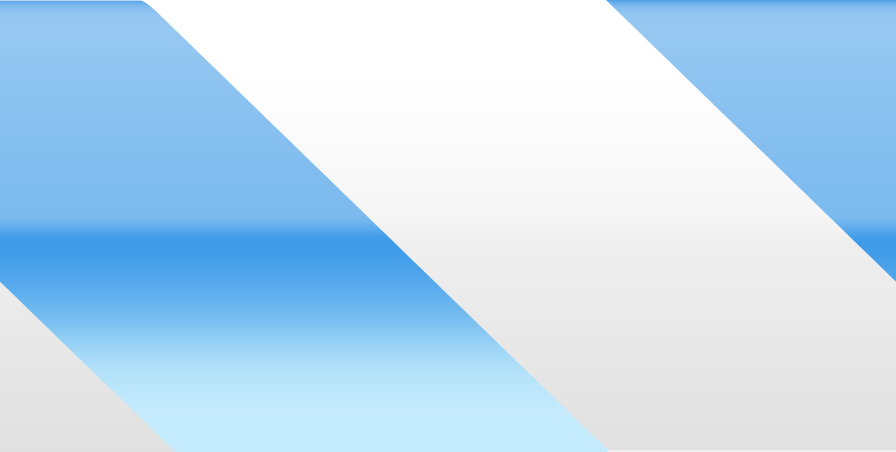
Reproduce this background procedurally as a Shadertoy shader.

```glsl
// Vertical blue sheen, t runs from the top (0) to the bottom (1)
vec3 blueSheen(float t) {
    vec3 c = mix(vec3(0.61, 0.795, 0.95), vec3(0.485, 0.73, 0.935), smoothstep(-0.1, 0.53, t));
    // dark rim under the top border
    c = mix(vec3(0.27, 0.60, 0.90), c, 1.0 - 0.9 * exp(-t * 75.0));
    // deep band, fading down to pale cyan
    vec3 lower = mix(vec3(0.235, 0.60, 0.91), vec3(0.57, 0.81, 0.96), smoothstep(0.51, 0.85, t) * 1.12);
    lower = mix(lower, vec3(0.77, 0.92, 0.99), smoothstep(0.69, 0.93, t));
    return mix(c, lower, smoothstep(0.472, 0.54, t));
}

// Vertical white to grey sheen
vec3 whiteSheen(float t) {
    float upper = 1.0 - 0.036 * smoothstep(0.12, 0.52, t);
    float lower = mix(0.937, 0.88, clamp((t - 0.53) / 0.47, 0.0, 1.0));
    return vec3(mix(upper, lower, smoothstep(0.47, 0.545, t)));
}

void mainImage(out vec4 fragColor, in vec2 fragCoord) {
    vec2 uv = fragCoord / iResolution.xy;
    float t = 1.0 - uv.y;

    // Slanted stripes that repeat once per canvas width
    float slant = uv.x - 0.5195 * t;
    float halfWidth = 0.2425;
    float offset = fract(slant + 0.3237 - halfWidth + 0.5) - 0.5;
    float edge = abs(offset) - halfWidth;

    // Soft corner where the left stripe meets the top
    edge += 0.005 * exp(-t * 140.0) * step(0.0, offset);
    float stripe = clamp(0.5 - edge * iResolution.x / 1.436, 0.0, 1.0);

    vec3 color = mix(whiteSheen(t), blueSheen(t), stripe);

    // Hairline highlights on the top left and bottom right borders
    float pixel = 1.0 / iResolution.y;
    float topLine = (1.0 - smoothstep(0.0025 - pixel * 0.5, 0.0025 + pixel * 0.5, t)) * step(uv.x, 0.4);
    float bottomLine = (1.0 - smoothstep(0.004 - pixel * 0.5, 0.004 + pixel * 0.5, uv.y)) * step(0.678, uv.x);
    color = mix(color, vec3(0.98), 0.6 * max(topLine, bottomLine));

    fragColor = vec4(color, 1.0);
}
```
